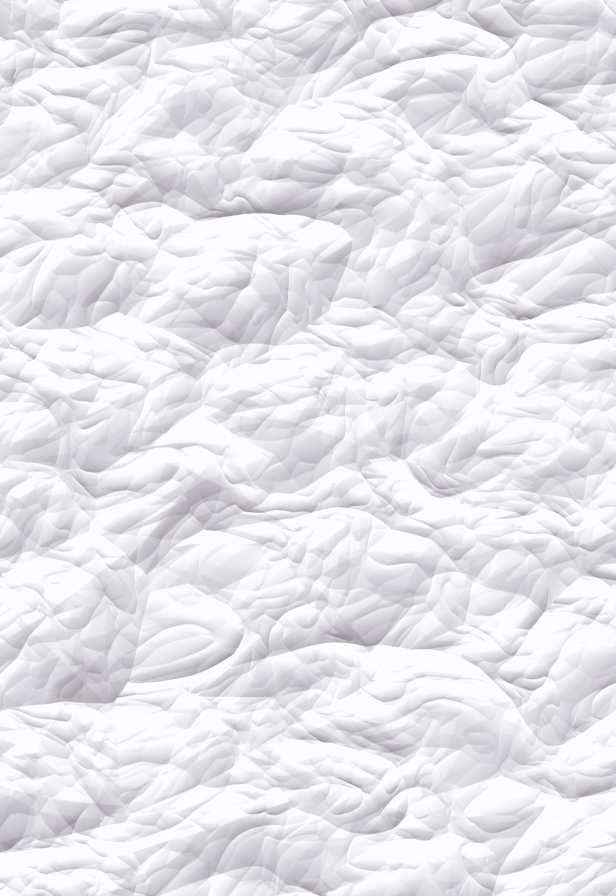
Reproduce this texture procedurally as a WebGL 2 fragment shader.

```glsl
#version 300 es
precision highp float;

// Crumpled white paper under soft light from above. A height field of flat
// pyramid facets and sharp noise folds, at three scales that kink one another,
// is shaded by its slope along the light: dark above a crease, bright below.

uniform vec2 u_resolution;
out vec4 outColor;

const vec3 SHADOW_COLOR = vec3(0.69, 0.67, 0.70);
const vec3 PAPER_COLOR  = vec3(0.99, 0.99, 1.00);
const float MID_BLUE    = 0.03;             // cool cast of the half tones
const vec2 LIGHT_DIR    = vec2(-0.24, 0.97);
const float BASE_LIGHT  = 0.775;            // tone of a level sheet
const float SLOPE_GAIN  = 0.29;             // contrast of the relief
const float SLOPE_STEP  = 0.0009;           // sampling distance, softens creases
const vec2 CREASE_FREQ  = vec2(4.6, 6.2);   // lower in x: creases run sideways
const vec2 FACET_FREQ   = vec2(6.0, 8.0);
const float OCTAVE_SCALE = 2.05;
const float OCTAVE_GAIN  = 0.88;
const float CREASE_DEPTH = 1.20;
const float CREASE_WIDTH = 0.24;            // reach of the slope beside a fold
const float FACET_DEPTH  = 0.75;
const float FACET_ROUND  = 0.45;            // 0 flat pyramids, 1 round domes
const float CELL_SPREAD  = 0.22;            // variety of facet sizes
const float KINK         = 0.50;            // how far facets displace creases
const int OCTAVES = 3;

// Two random values in 0..1 for a lattice cell
vec2 hash2(vec2 cell) {
    uvec2 v = uvec2(ivec2(cell) + 4096);
    v = v * 1664525u + 1013904223u;
    v.x += v.y * 1664525u;
    v.y += v.x * 1664525u;
    v ^= v >> 16u;
    v.x += v.y * 1664525u;
    v.y += v.x * 1664525u;
    v ^= v >> 16u;
    return vec2(v & 65535u) / 65535.0;
}

mat2 rotation(float a) {
    return mat2(cos(a), sin(a), -sin(a), cos(a));
}

float cornerValue(vec2 cell, vec2 offset) {
    float angle = 6.28319 * hash2(cell).x;
    return dot(vec2(cos(angle), sin(angle)), offset);
}

float gradientNoise(vec2 p) {
    vec2 i = floor(p), f = p - i;
    vec2 u = f * f * f * (f * (f * 6.0 - 15.0) + 10.0);
    vec2 e = vec2(1.0, 0.0);
    float low  = mix(cornerValue(i, f), cornerValue(i + e.xy, f - e.xy), u.x);
    float high = mix(cornerValue(i + e.yx, f - e.yx), cornerValue(i + e.xx, f - e.xx), u.x);
    return mix(low, high, u.y);
}

// Steep beside the zero line of the noise, level further away
float sharpFold(vec2 p) {
    float n = abs(gradientNoise(p) - 0.06);
    return CREASE_WIDTH * (0.5 - exp(-n / CREASE_WIDTH));
}

// Randomly turned pyramids that meet in straight valleys
float facets(vec2 p) {
    vec2 i = floor(p), f = p - i;
    float nearest = 8.0;
    for (int y = -1; y <= 1; y++) {
        for (int x = -1; x <= 1; x++) {
            vec2 cell = vec2(x, y);
            vec2 r = hash2(i + cell);
            vec2 d = cell + 0.08 + 0.84 * r - f;
            float pick = fract(r.x * 17.3 + r.y * 31.7);
            vec2 side = abs(rotation(6.28319 * pick) * d);
            float pyramid = max(side.x, side.y);
            float lift = CELL_SPREAD * fract(pick * 13.7);
            nearest = min(nearest, mix(pyramid, dot(d, d), FACET_ROUND) + lift);
        }
    }
    return 0.45 - nearest;
}

float paperHeight(vec2 p) {
    // Bend the coarse creases
    p += 0.015 * vec2(gradientNoise(p * 7.0 + 11.3), gradientNoise(p * 7.0 + 47.9));

    float height = 0.0, scale = 1.0, weight = 1.0, turn = 0.45;
    for (int k = 0; k < OCTAVES; k++) {
        vec2 shift = vec2(19.7, 33.1) * float(k + 1);
        vec2 creaseFreq = CREASE_FREQ * scale;
        vec2 facetFreq = FACET_FREQ * scale;

        // Facets break the creases of this and finer scales into short runs
        float facet = facets(rotation(-turn) * p * facetFreq + shift.yx) / facetFreq.y;
        vec2 bent = p + KINK * facet * vec2(sin(turn * 9.0), cos(turn * 9.0));
        float fold = sharpFold(rotation(turn) * bent * creaseFreq + shift) / creaseFreq.y;

        // Creases and facets take turns, so that both start and end
        float share = 1.4 * gradientNoise(p * creaseFreq * 0.6 + shift.yx);
        height += weight * (CREASE_DEPTH * (1.0 + share) * fold
                          + FACET_DEPTH * (1.0 - share) * facet);
        p = bent;
        scale *= OCTAVE_SCALE;
        weight *= OCTAVE_GAIN;
        turn = -turn * 1.2;
    }
    return height;
}

void main() {
    vec2 p = gl_FragCoord.xy / u_resolution.y;

    // Slope toward the light
    vec2 probe = normalize(LIGHT_DIR) * SLOPE_STEP;
    float slope = (paperHeight(p + probe) - paperHeight(p - probe)) / (2.0 * SLOPE_STEP);

    // Relief shading with a faint uneven exposure
    float tone = BASE_LIGHT - SLOPE_GAIN * slope;
    tone += 0.10 * gradientNoise(p * 2.3 + 3.9);
    tone -= 0.08 * smoothstep(0.88, 1.0, p.y);
    tone = clamp(tone, -0.25, 1.0);

    vec3 color = mix(SHADOW_COLOR, PAPER_COLOR, tone);
    color.b += MID_BLUE * max(tone, 0.0) * (1.0 - tone);
    outColor = vec4(color, 1.0);
}
```
